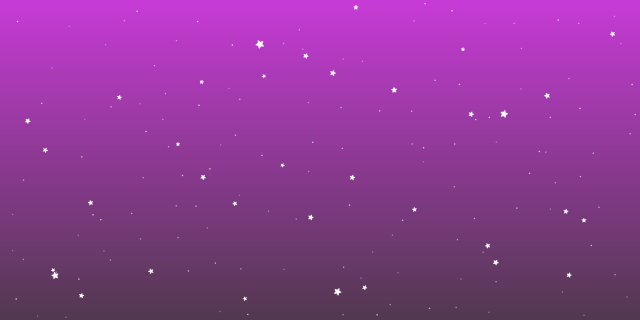
Reproduce this background procedurally as a Shadertoy shader.

```glsl
const float PI = 3.14159;
const vec3 SKY_TOP = vec3(0.78, 0.23, 0.84);
const vec3 SKY_BOTTOM = vec3(0.32, 0.22, 0.31);
const vec3 STAR_COLOR = vec3(1.0);

float hash(vec2 cell, float seed) {
    vec3 p = fract(vec3(cell.xyx + seed) * vec3(0.1031, 0.1030, 0.0973));
    p += dot(p, p.yzx + 33.33);
    return fract((p.x + p.y) * p.z);
}

mat2 rotation(float angle) {
    float c = cos(angle), s = sin(angle);
    return mat2(c, s, -s, c);
}

// Signed distance to a five-pointed star with rounded corners
float roundedStar(vec2 p, float radius) {
    float rounding = 0.14 * radius;
    float sector = PI / 5.0;
    float angle = abs(mod(atan(p.x, p.y + 1e-6) + sector, 2.0 * sector) - sector);
    vec2 folded = length(p) * vec2(cos(angle), sin(angle));
    vec2 tip = vec2(radius - rounding, 0.0);
    vec2 valley = 0.5 * tip.x * vec2(cos(sector), sin(sector));
    vec2 edge = valley - tip;
    vec2 fromTip = folded - tip;
    float along = clamp(dot(fromTip, edge) / dot(edge, edge), 0.0, 1.0);
    float side = sign(dot(fromTip, vec2(edge.y, -edge.x)));
    return side * length(fromTip - along * edge) - rounding;
}

float coverage(float distance, float pixel) {
    return smoothstep(0.75 * pixel, -0.75 * pixel, distance);
}

// One randomly placed star in some of the cells of a grid
float starLayer(vec2 p, float cellSize, float density, vec2 radii, float seed, float pixel) {
    vec2 cell = floor(p / cellSize);
    if (hash(cell, seed) > density) return 0.0;
    vec2 jitter = vec2(hash(cell, seed + 11.3), hash(cell, seed + 23.7));
    vec2 offset = p - (cell + mix(vec2(0.1), vec2(0.9), jitter)) * cellSize;
    float radius = mix(radii.x, radii.y, hash(cell, seed + 37.1));
    float turn = 2.0 * PI * hash(cell, seed + 41.9);
    return coverage(roundedStar(rotation(turn) * offset, radius), pixel);
}

// Faint round specks, each with its own brightness
float speckLayer(vec2 p, float cellSize, float density, float seed, float pixel) {
    vec2 cell = floor(p / cellSize);
    if (hash(cell, seed) > density) return 0.0;
    vec2 jitter = vec2(hash(cell, seed + 7.9), hash(cell, seed + 17.3));
    vec2 offset = p - (cell + mix(vec2(0.05), vec2(0.95), jitter)) * cellSize;
    float brightness = mix(0.3, 0.85, hash(cell, seed + 29.5));
    return brightness * coverage(length(offset) - 0.0019, pixel);
}

void mainImage(out vec4 fragColor, in vec2 fragCoord) {
    float pixel = 1.0 / iResolution.y;
    vec2 p = fragCoord * pixel;
    vec3 color = mix(SKY_BOTTOM, SKY_TOP, p.y);

    // Specks, small stars, then a few large stars
    float light = speckLayer(p, 0.1, 0.6, 3.0, pixel);
    light = max(light, starLayer(p, 0.2, 0.65, vec2(0.006, 0.009), 52.0, pixel));
    light = max(light, starLayer(p, 0.5, 0.6, vec2(0.011, 0.015), 85.0, pixel));

    fragColor = vec4(mix(color, STAR_COLOR, light), 1.0);
}
```
